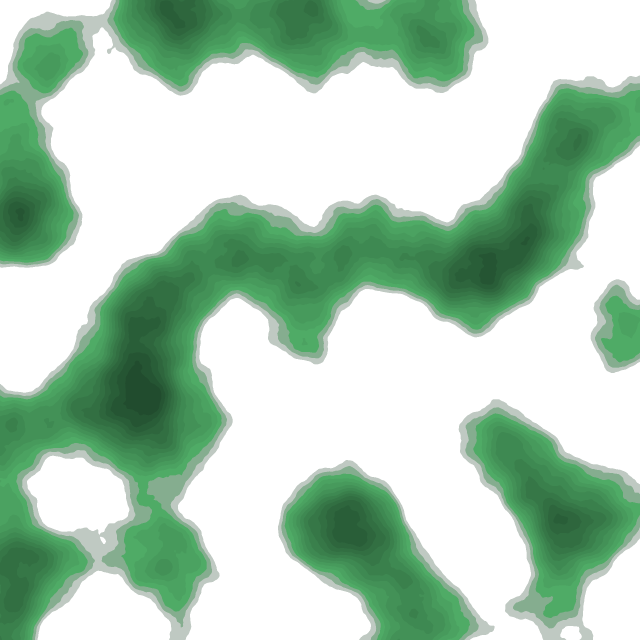
This pattern is drawn by a WebGL 1 fragment shader. Its source:

```glsl
precision highp float;
// Islands of stepped green contour bands with grey rims on a white ground.

uniform vec2 u_resolution;

#define CELLS 5.0         // coarse noise cells across the canvas
#define DETAIL_SCALE 4.8  // frequency ratio between octaves
#define DETAIL_GAIN 0.1   // amplitude ratio between octaves
#define SEED 17.0
#define RIM_LEVEL 0.02    // height where the grey rim starts
#define SAGE_LEVEL 0.06   // height where the sage band starts
#define GREEN_LEVEL 0.10  // height where the green bands start
#define PEAK_LEVEL 0.56   // height of the darkest green
#define GREEN_STEPS 12.0
#define AA 3              // samples per pixel side

const vec3 GROUND = vec3(1.0);
const vec3 RIM = vec3(0.75, 0.79, 0.76);
const vec3 SAGE = vec3(0.52, 0.68, 0.56);
const vec3 LIGHT_GREEN = vec3(0.31, 0.67, 0.40);
const vec3 DARK_GREEN = vec3(0.13, 0.30, 0.18);

vec2 hash22(vec2 p) {
  vec3 q = fract(p.xyx * vec3(0.1031, 0.1030, 0.0973));
  q += dot(q, q.yzx + 33.33);
  return fract((q.xx + q.yz) * q.zy);
}

// Dot product of a random unit gradient at a lattice corner with the offset
float cornerSlope(vec2 cell, vec2 corner, vec2 f) {
  vec2 gradient = normalize(hash22(cell + corner) - 0.5 + 1e-4);
  return dot(gradient, f - corner);
}

float gradientNoise(vec2 p) {
  vec2 cell = floor(p);
  vec2 f = p - cell;
  vec2 w = f * f * f * (f * (f * 6.0 - 15.0) + 10.0);
  float bottom = mix(cornerSlope(cell, vec2(0.0, 0.0), f),
                     cornerSlope(cell, vec2(1.0, 0.0), f), w.x);
  float top = mix(cornerSlope(cell, vec2(0.0, 1.0), f),
                  cornerSlope(cell, vec2(1.0, 1.0), f), w.x);
  return mix(bottom, top, w.y);
}

// Broad islands with finer octaves that ruffle the outlines
float terrain(vec2 uv) {
  vec2 p = uv * CELLS + SEED + vec2(0.37, 0.61);
  float amplitude = 1.0;
  float height = 0.0;
  for (int i = 0; i < 3; i++) {
    height += amplitude * gradientNoise(p);
    p = p * DETAIL_SCALE + vec2(5.3, 9.7);
    amplitude *= DETAIL_GAIN;
  }
  return height;
}

// Flat colour of the band a height falls in
vec3 bandColor(float height) {
  float t = clamp((height - GREEN_LEVEL) / (PEAK_LEVEL - GREEN_LEVEL), 0.0, 1.0);
  float stepped = min(floor(t * GREEN_STEPS) / (GREEN_STEPS - 1.0), 1.0);
  vec3 color = mix(GROUND, RIM, step(RIM_LEVEL, height));
  color = mix(color, SAGE, step(SAGE_LEVEL, height));
  return mix(color, mix(LIGHT_GREEN, DARK_GREEN, stepped), step(GREEN_LEVEL, height));
}

void main() {
  // Average a grid of samples in each pixel to smooth the band edges
  float side = min(u_resolution.x, u_resolution.y);
  vec3 color = vec3(0.0);
  for (int j = 0; j < AA; j++) {
    for (int i = 0; i < AA; i++) {
      vec2 offset = (vec2(float(i), float(j)) + 0.5) / float(AA) - 0.5;
      color += bandColor(terrain((gl_FragCoord.xy + offset) / side));
    }
  }
  gl_FragColor = vec4(color / float(AA * AA), 1.0);
}
```
